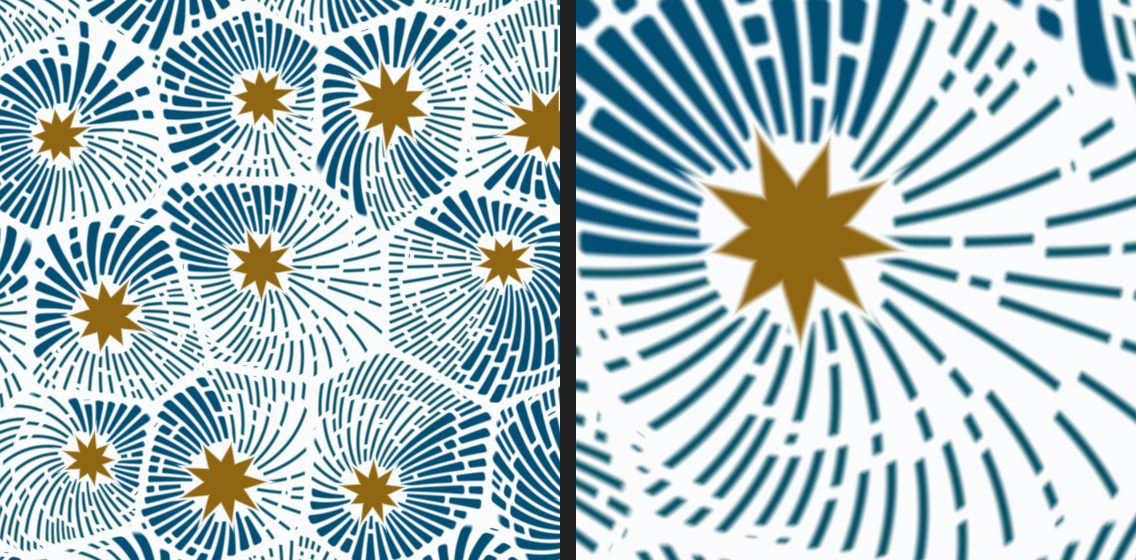
Left: the whole. Right: its middle third, enlarged.
A WebGL 1 fragment shader for this pattern:

```glsl
precision highp float;
uniform vec2 u_resolution;

const float TAU = 6.2831853;
const float GRID = 3.2;
const float RAYS = 36.0;

float hash(vec2 p) {
  return fract(sin(dot(p, vec2(127.1, 311.7))) * 4375.85);
}

// Jittered brick layout of star centres, in canvas units
vec2 starCentre(vec2 id) {
  vec2 jitter = vec2(hash(id + 3.7), hash(id + 19.3)) - 0.5;
  return (id + vec2(0.25 + 0.5 * mod(id.y, 2.0), 0.5) + 0.58 * jitter) / GRID;
}

float starRadius(vec2 id) {
  return mix(0.046, 0.08, hash(id + 8.1));
}

// Larger stars claim larger cells
float cellWeight(vec2 id) {
  return 0.014 * hash(id + 8.1);
}

// Nine-pointed star with uneven tips
float starDistance(vec2 d, vec2 id) {
  float radius = starRadius(id);
  float wedge = TAU / 9.0;
  float angle = mod(atan(d.y, d.x) + TAU * hash(id + 5.5), TAU);
  float tipIndex = floor(angle / wedge);
  float local = angle - (tipIndex + 0.5) * wedge;
  vec2 q = length(d) * vec2(cos(local), abs(sin(local)));
  vec2 tip = vec2(radius * (0.82 + 0.32 * hash(id * 3.1 + tipIndex)), 0.0);
  vec2 valley = 0.5 * radius * vec2(cos(wedge * 0.5), sin(wedge * 0.5));
  vec2 side = valley - tip;
  return dot(q - tip, normalize(vec2(side.y, -side.x)));
}

float roundedBox(vec2 q, float corner) {
  q += corner;
  return length(max(q, 0.0)) + min(max(q.x, q.y), 0.0) - corner;
}

void main() {
  vec2 p = gl_FragCoord.xy / u_resolution.y;
  float soft = max(0.0025, 0.8 / u_resolution.y);

  // The weighted nearest star owns this point
  vec2 base = floor(p * GRID);
  vec2 home = base;
  float nearest = 10.0;
  for (int j = -2; j <= 2; j++) {
    for (int i = -2; i <= 2; i++) {
      vec2 id = base + vec2(float(i), float(j));
      vec2 toStar = p - starCentre(id);
      float power = dot(toStar, toStar) - cellWeight(id);
      if (power < nearest) {
        nearest = power;
        home = id;
      }
    }
  }
  vec2 centre = starCentre(home);
  vec2 d = p - centre;
  float r = max(length(d), 0.001);
  float angle = atan(d.y, d.x);

  // Bent polar angle and its derivatives, which give the ray spacing
  float swirl = 5.0 * (hash(home + 31.0) - 0.5);
  float lean = angle + TAU * hash(home + 43.0);
  float bend = swirl + 2.1 * sin(lean);
  float bent = mod(angle + r * bend, TAU);
  float stretch = 1.0 + 2.1 * r * cos(lean);
  float slope = length(vec2(stretch / r, bend));

  // Fans of bold and fine rays
  float ray = floor(bent / TAU * RAYS);
  float rayAngle = (ray + 0.5) / RAYS * TAU;
  float fan = sin(rayAngle + TAU * hash(home + 57.0))
            + 0.6 * sin(2.0 * rayAngle + TAU * hash(home + 61.0));
  bool bold = fan > -0.3;

  // Dashes along each ray; outer ones split into two rays
  vec2 seed = home * 5.3 + vec2(ray, 0.37 * ray);
  float start = 0.72 * starRadius(home) + 0.022 * hash(seed + 9.0);
  float dashLength = (bold ? 0.125 : 0.1) * (0.6 + 0.8 * hash(seed));
  float s = (r - start) / dashLength;
  float dash = floor(s);
  float f = s - dash;
  float dashStart = start + dash * dashLength;
  float count = dashStart > (bold ? 0.19 : 0.1) ? RAYS * 2.0 : RAYS;
  float u = bent / TAU * count;
  float across = fract(u) - 0.5;
  float spacing = TAU / (count * slope);

  // Clearance to the neighbouring fans, taken on the ray's centre line
  float lineAngle = angle - across * TAU / (count * stretch);
  vec2 onLine = r * vec2(cos(lineAngle), sin(lineAngle));
  float border = 1.0;
  float star = starDistance(d, home);
  for (int j = -2; j <= 2; j++) {
    for (int i = -2; i <= 2; i++) {
      vec2 id = home + vec2(float(i), float(j));
      vec2 other = starCentre(id) - centre;
      float gap = length(other);
      if (gap > 0.001) {
        float middle = 0.5 * (gap + (cellWeight(home) - cellWeight(id)) / gap);
        border = min(border, middle - dot(onLine, other) / gap);
        star = min(star, starDistance(d - other, id));
      }
    }
  }

  // Tapered strokes with gaps, some with one extra break
  vec2 strokeSeed = seed + vec2(floor(u), dash * 7.0);
  float breakAt = 0.25 + (bold ? 2.0 : 0.9) * hash(strokeSeed);
  float along = (abs(f - 0.5) - 0.5) * dashLength + 0.004;
  along = max(along, 0.004 - abs(f - breakAt) * dashLength);
  along = max(along, start - r);
  along = max(along, 0.006 + 0.004 * hash(seed + 13.0) - border);
  float halfWidth = bold ? min(0.0088, 0.34 * spacing) * (0.78 + 0.32 * f)
                         : min(0.0027, 0.23 * spacing);
  float stroke = roundedBox(vec2(abs(across) * spacing - halfWidth, along), 0.6 * halfWidth);

  // Colours
  vec3 paper = vec3(0.98, 0.988, 0.995);
  vec3 boldBlue = vec3(0.01, 0.31, 0.45);
  vec3 fineTeal = vec3(0.04, 0.33, 0.40);
  vec3 gold = vec3(0.56, 0.40, 0.07);
  float ink = (1.0 - smoothstep(-soft, soft, stroke)) * smoothstep(0.002, 0.007, star);
  vec3 colour = mix(paper, bold ? boldBlue : fineTeal, ink);
  colour = mix(colour, gold, 1.0 - smoothstep(-soft, soft, star));
  gl_FragColor = vec4(colour, 1.0);
}
```
